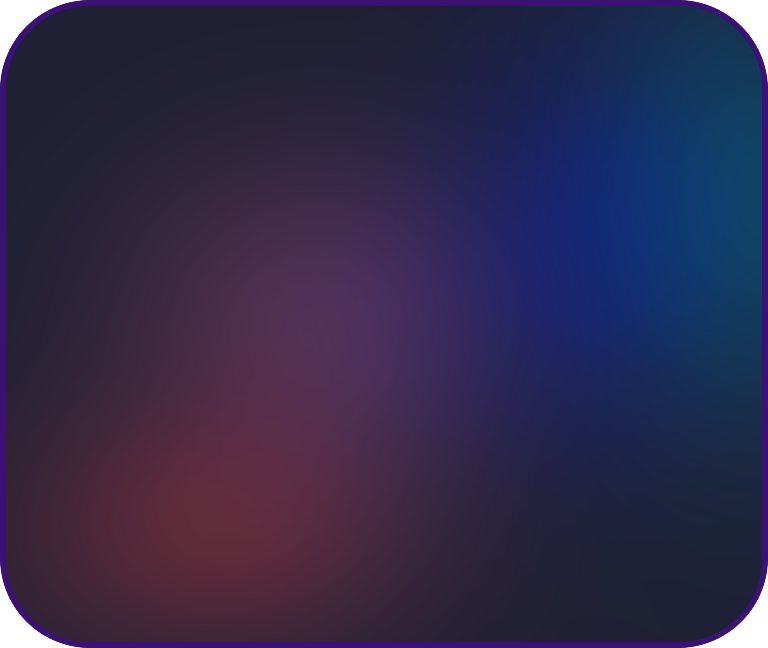
Write a Shadertoy shader that draws this background.

```glsl
// Soft elliptical falloff, 1 at the centre
float glow(vec2 p, vec2 centre, vec2 spread) {
    vec2 d = (p - centre) / spread;
    return exp(-0.5 * dot(d, d));
}

// Signed distance to a rounded box centred on zero
float roundedBox(vec2 p, vec2 halfSize, float radius) {
    vec2 q = abs(p) - halfSize + radius;
    return length(max(q, 0.0)) + min(max(q.x, q.y), 0.0) - radius;
}

void mainImage(out vec4 fragColor, in vec2 fragCoord) {
    vec2 p = fragCoord / iResolution.y;
    vec2 halfSize = 0.5 * iResolution.xy / iResolution.y;
    float pixel = 1.0 / iResolution.y;

    // Dark panel tinted by overlapping lights
    vec3 color = vec3(0.12, 0.125, 0.20);
    color += vec3(0.24, 0.04, 0.02) * glow(p, vec2(0.33, 0.18), vec2(0.22, 0.15));   // red
    color += vec3(0.17, 0.05, 0.08) * glow(p, vec2(0.45, 0.53), vec2(0.20, 0.17));   // mauve
    color += vec3(0.03, 0.02, 0.08) * glow(p, vec2(0.60, 0.47), vec2(0.15, 0.20));   // violet
    color += vec3(-0.03, -0.02, 0.19) * glow(p, vec2(0.90, 0.63), vec2(0.15, 0.21)); // blue
    color += vec3(-0.06, 0.14, 0.17) * glow(p, vec2(1.17, 0.70), vec2(0.18, 0.25));  // teal

    // Purple rim and white corners
    float edge = roundedBox(p - halfSize, halfSize, 0.139);
    vec3 rim = vec3(0.23, 0.065, 0.45);
    color = mix(color, rim, smoothstep(-0.5 * pixel, 0.5 * pixel, edge + 0.009));
    color = mix(color, vec3(1.0), smoothstep(-0.5 * pixel, 0.5 * pixel, edge));

    fragColor = vec4(color, 1.0);
}
```
